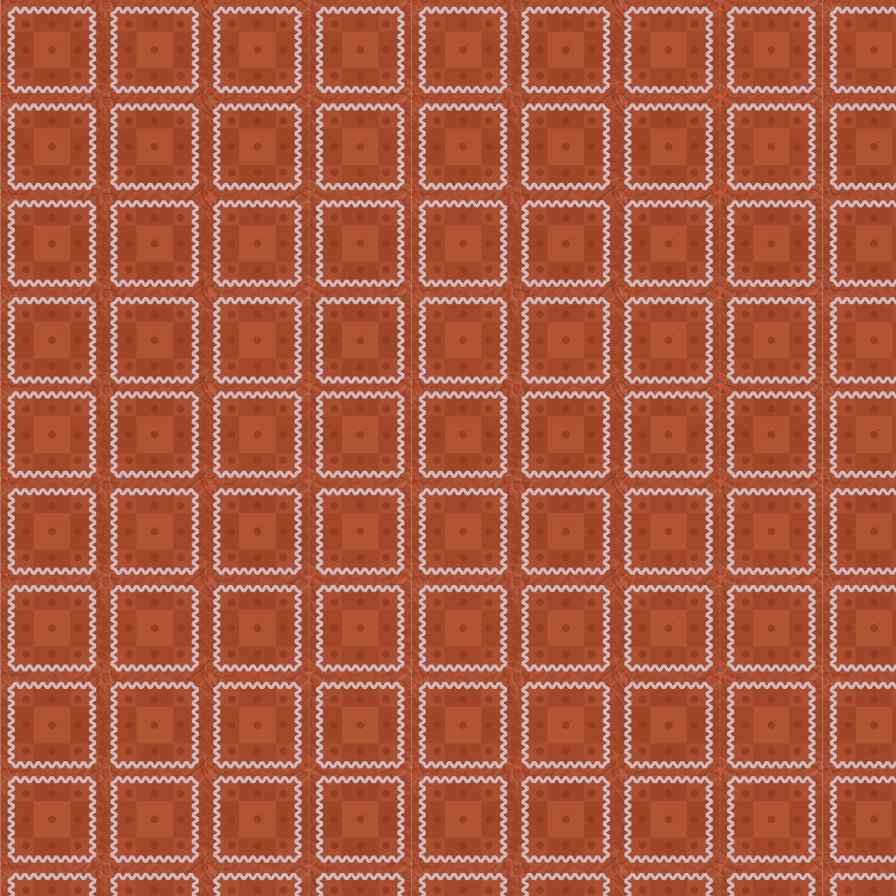
This pattern is drawn by a WebGL 2 fragment shader. Its source:

```glsl
#version 300 es
precision highp float;
// Terracotta tiles: wavy pale frames around a dotted three-by-three check, with embossed leaf gutters.

uniform vec2 u_resolution;
out vec4 fragColor;

const float TAU = 6.2831853;

// Layout, in fractions of the canvas
const vec2 CELL = vec2(0.1147, 0.10735);
const vec2 ORIGIN = vec2(0.0006, 0.0023);
const vec2 FRAME_HALF = vec2(0.0454, 0.0443);
const float ROW_DRIFT = 0.0007;
const float WAVES = 9.0;
const float WAVE_HEIGHT = 0.0020;
const float FRAME_WIDTH = 0.0039;
const float CHECK_HALF = 0.0204;
const float DOT_SPACING = 0.0288;
const float DOT_RADIUS = 0.0043;
const vec2 FLECK_POS = vec2(0.0052, -0.0052);
const vec2 FLECK_HALF = vec2(0.0011, 0.0005);
const float SEAM_WIDTH = 0.0011;

// Relief
const vec2 LEAF_WRAP = vec2(32.0, 8.0);
const float LEAF_DENSITY = 8.0;
const float EMBOSS_STEP = 0.08;

const vec3 CLAY = vec3(0.670, 0.308, 0.188);
const vec3 CLAY_LIGHT = vec3(0.692, 0.328, 0.200);
const vec3 CLAY_DARK = vec3(0.630, 0.276, 0.163);
const vec3 DOT_COLOR = vec3(0.555, 0.225, 0.125);
const vec3 LEAF_SHINE = vec3(0.740, 0.400, 0.300);
const vec3 LEAF_SHADE = vec3(0.555, 0.225, 0.135);
const vec3 FRAME_COLOR = vec3(0.805, 0.725, 0.755);

vec2 hash2(vec2 p) {
  vec3 a = fract(p.xyx * vec3(0.1031, 0.1030, 0.0973));
  a += dot(a, a.yzx + 33.33);
  return fract((a.xx + a.yz) * a.zy);
}

// Coverage of a shape with signed distance d
float fill(float d, float px) {
  return 1.0 - smoothstep(-0.6 * px, 0.6 * px, d);
}

// Wrapped cellular noise: flat leaves separated by grooves
float leafHeight(vec2 g) {
  g += 0.06 * sin(TAU * 2.0 * g.yx + vec2(0.5, 2.1));
  vec2 p = g * LEAF_DENSITY;
  vec2 base = floor(p);
  float near = 9.0, second = 9.0;
  for (int y = -1; y <= 1; y++) {
    for (int x = -1; x <= 1; x++) {
      vec2 id = base + vec2(x, y);
      float d = length(id + 0.1 + 0.8 * hash2(mod(id, LEAF_WRAP)) - p);
      second = min(second, max(near, d));
      near = min(near, d);
    }
  }
  return smoothstep(0.0, 0.22, second - near) - 0.25 * near;
}

// Distance to one mirrored pair of wavy sides; x runs along the side
float wavySide(vec2 q, vec2 halfSize) {
  float k = 0.5 * TAU * WAVES / halfSize.x;
  float phase = k * q.x;
  float slope = WAVE_HEIGHT * k * sin(phase);
  float across = abs(abs(q.y) - halfSize.y - WAVE_HEIGHT * cos(phase));
  across /= sqrt(1.0 + slope * slope);
  float beyond = abs(q.x) - halfSize.x + WAVE_HEIGHT;
  return max(across - 0.5 * FRAME_WIDTH, beyond - 0.5 * FRAME_WIDTH);
}

void main() {
  vec2 p = gl_FragCoord.xy / u_resolution;
  p.y = 1.0 - p.y;
  float px = 1.0 / min(u_resolution.x, u_resolution.y);
  vec2 grid = (p - ORIGIN) / CELL;
  vec2 id = floor(grid);
  vec2 q = (fract(grid) - 0.5) * CELL;
  q.y -= ROW_DRIFT * (mod(id.y, 4.0) - 0.4);
  vec2 aq = abs(q);

  // Gutters: darker uprights, lighter crossings
  float crossing = smoothstep(0.022, 0.046, aq.y) * smoothstep(0.020, 0.048, aq.x);
  vec3 color = mix(CLAY_DARK, CLAY, smoothstep(0.020, 0.048, aq.y));

  // Checked centre of the tile
  vec2 inner = smoothstep(-0.6 * px, 0.6 * px, CHECK_HALF - aq);
  vec3 check = mix(CLAY, mix(CLAY_DARK, CLAY_LIGHT, inner.x * inner.y), max(inner.x, inner.y));
  float inside = fill(max(aq.x - FRAME_HALF.x, aq.y - FRAME_HALF.y), px);
  color = mix(color, check, inside);

  // Embossed leaves, faint under the tile
  float relief = leafHeight(grid + EMBOSS_STEP * 0.5) - leafHeight(grid - EMBOSS_STEP * 0.5);
  float ring = smoothstep(0.026, 0.044, max(aq.x, aq.y));
  float strength = mix(0.10 * ring, 0.30 + 0.40 * crossing, 1.0 - inside);
  color = mix(color, LEAF_SHINE, strength * clamp(relief, 0.0, 1.0));
  color = mix(color, LEAF_SHADE, strength * clamp(-relief, 0.0, 1.0));

  // Nine dots and the small fleck beside the middle one
  vec2 slot = clamp(round(q / DOT_SPACING), -1.0, 1.0);
  float dotDist = length(q - slot * DOT_SPACING) - DOT_RADIUS;
  color = mix(color, DOT_COLOR, 0.75 * fill(dotDist, px));
  vec2 fleck = abs(q - FLECK_POS) - FLECK_HALF;
  color = mix(color, DOT_COLOR, 0.7 * fill(max(fleck.x, fleck.y), px));

  // Thin seams on some column edges
  float edge = round(grid.x);
  float seam = fill(abs(grid.x - edge) * CELL.x - 0.5 * SEAM_WIDTH, px);
  float turn = mod(edge, 4.0);
  color = mix(color, FRAME_COLOR, seam * (turn < 0.5 ? 0.38 : turn > 2.5 ? 0.18 : 0.0));

  // Wavy frame, with slight tone change from tile to tile
  float frame = min(wavySide(q, FRAME_HALF), wavySide(q.yx, FRAME_HALF.yx));
  color *= 0.99 + 0.02 * hash2(id + 7.0).x;
  fragColor = vec4(mix(color, FRAME_COLOR, fill(frame, px)), 1.0);
}
```
